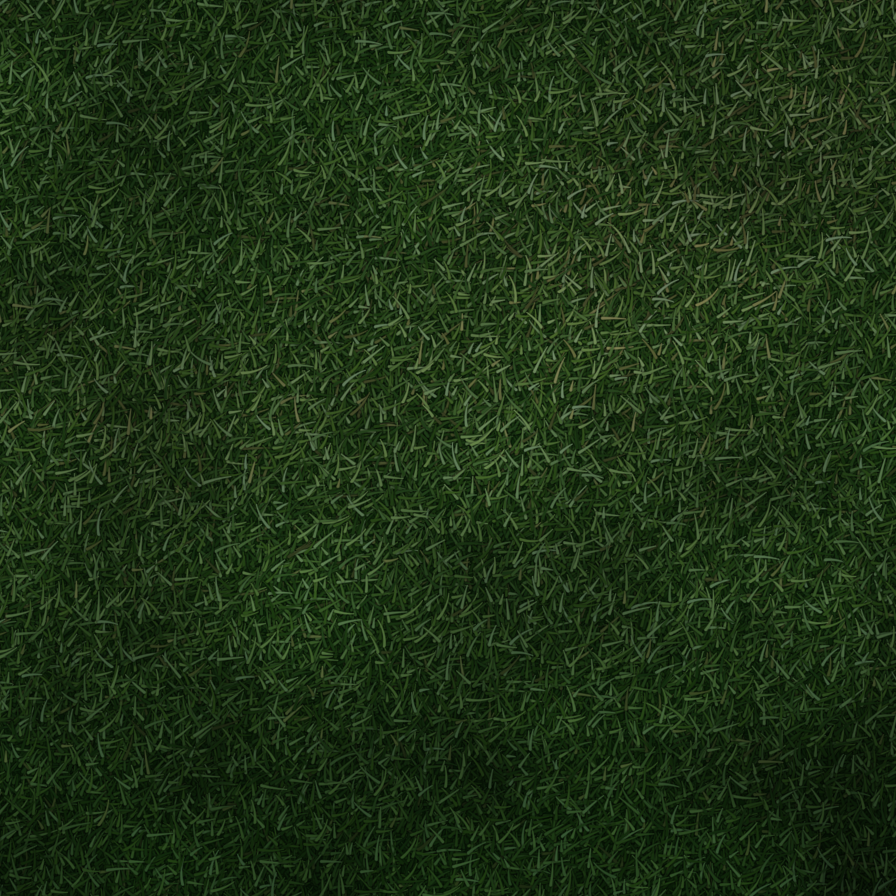
Reproduce this texture procedurally as a Shadertoy shader.

```glsl
// A dense, dim lawn seen from above: layers of short curved blades,
// one per jittered grid cell, drawn from the dark thatch up to pale tips.
// Smooth noise and soft pools of light vary the brightness and dryness.

const int   LAYERS       = 15;
const float CELLS        = 53.0;    // blades across the canvas, per layer
const float HALF_LENGTH  = 0.0120;
const float HALF_WIDTH   = 0.0017;
const float EDGE         = 0.0011;  // softness of blade edges
const float BEND         = 12.0;
const float LEAN         = 1.20;    // main blade angle, radians
const float SPREAD       = 2.7;     // range of angles around it
const float SHADOW       = 0.24;
const float EXPOSURE     = 1.20;

const vec3 SOIL  = vec3(0.030, 0.105, 0.026);
const vec3 DEEP  = vec3(0.085, 0.180, 0.046);
const vec3 LEAF  = vec3(0.165, 0.270, 0.088);
const vec3 PALE  = vec3(0.285, 0.385, 0.205);
const vec3 STRAW = vec3(0.320, 0.330, 0.190);

float hash(vec2 p) {
    return fract(sin(dot(p, vec2(127.1, 311.7))) * 43758.5453);
}

vec2 hash2(vec2 p) {
    return vec2(hash(p), hash(p + 37.3));
}

float noise(vec2 p) {
    vec2 i = floor(p), f = fract(p);
    f = f * f * (3.0 - 2.0 * f);
    return mix(mix(hash(i), hash(i + vec2(1, 0)), f.x),
               mix(hash(i + vec2(0, 1)), hash(i + vec2(1, 1)), f.x), f.y);
}

float fbm(vec2 p) {
    return 0.55 * noise(p) + 0.3 * noise(p * 2.1 + 7.0) + 0.15 * noise(p * 4.3 + 19.0);
}

float pool(vec2 p, vec2 center, vec2 radius) {
    vec2 d = (p - center) / radius;
    return exp(-dot(d, d));
}

// Thatch to sunlit tip, for tone 0 to 1
vec3 grassRamp(float tone) {
    float t = clamp(tone, 0.0, 1.0) * 3.0;
    vec3 c = mix(SOIL, DEEP, clamp(t, 0.0, 1.0));
    c = mix(c, LEAF, clamp(t - 1.0, 0.0, 1.0));
    return mix(c, PALE, clamp(t - 2.0, 0.0, 1.0));
}

// Signed distance to a tapered blade curved along its length
float bladeDistance(vec2 p, float angle, float bend, float size) {
    float c = cos(angle), s = sin(angle);
    vec2 q = vec2(c * p.x + s * p.y, c * p.y - s * p.x);
    q.y += bend * q.x * q.x;
    float along = q.x / (HALF_LENGTH * size);
    float width = HALF_WIDTH * mix(1.0, 0.35, clamp(along * 0.5 + 0.5, 0.0, 1.0));
    float beyond = max(abs(q.x) - HALF_LENGTH * size, 0.0);
    return length(vec2(beyond, q.y)) - width;
}

void mainImage(out vec4 fragColor, in vec2 fragCoord) {
    vec2 uv = fragCoord / iResolution.y;

    // Broad dry patches and light, fading to the bottom and lower right
    float patches = fbm(uv * 6.0 + 3.0);
    float dry = 0.75 * pool(uv, vec2(0.70, 0.72), vec2(0.24, 0.20))
              + 0.60 * pool(uv, vec2(0.95, 0.90), vec2(0.18, 0.18))
              + 0.45 * pool(uv, vec2(0.22, 0.55), vec2(0.35, 0.11));
    float low = smoothstep(0.40, 0.0, uv.y);
    float light = 0.86 + 0.22 * dry + 0.50 * (patches - 0.4);
    light -= 0.22 * low;
    light -= 0.20 * pool(uv, vec2(1.05, 0.15), vec2(0.20, 0.40));

    vec3 color = grassRamp(0.22 * noise(uv * 130.0));

    // Blades, lowest layer first
    for (int i = 0; i < LAYERS; i++) {
        float depth = float(i + 1) / float(LAYERS);
        float cells = CELLS * mix(1.06, 0.96, depth);
        vec2 seed = vec2(float(i) * 17.3, float(i) * 9.7);
        vec2 grid = uv * cells + hash2(seed);
        vec2 home = floor(grid);
        for (int y = -1; y <= 1; y++) {
            for (int x = -1; x <= 1; x++) {
                vec2 cell = home + vec2(x, y);
                vec2 id = cell + seed;
                vec2 p = (grid - cell - hash2(id)) / cells;
                if (dot(p, p) > 0.0004) continue;

                vec2 shape = hash2(id + 71.9);
                vec2 tint = hash2(id + 153.1);
                float angle = LEAN + (shape.x - 0.5) * SPREAD;
                float bend = (tint.y - 0.5) * 2.0 * BEND;
                float d = bladeDistance(p, angle, bend, mix(0.35, 1.3, shape.y));

                float tone = 0.10 + depth * (0.18 + 0.92 * tint.x);
                vec3 blade = grassRamp(tone);
                blade.b += 0.065 * tone * tint.y;
                float straw = step(0.975 - 0.08 * dry, fract(tint.y * 23.7));
                blade = mix(blade, STRAW * (0.4 + 0.6 * tone), 0.7 * straw);

                color *= 1.0 - SHADOW * smoothstep(0.0026, 0.0, d);
                color = mix(color, blade, smoothstep(EDGE, -EDGE, d));
            }
        }
    }

    // Dry areas lose some green, low areas are a deeper green
    color *= mix(vec3(1.0), vec3(1.16, 0.98, 1.12), clamp(dry, 0.0, 1.0));
    color *= mix(vec3(1.0), vec3(0.84, 1.0, 0.84), low);
    fragColor = vec4(color * light * EXPOSURE, 1.0);
}
```
